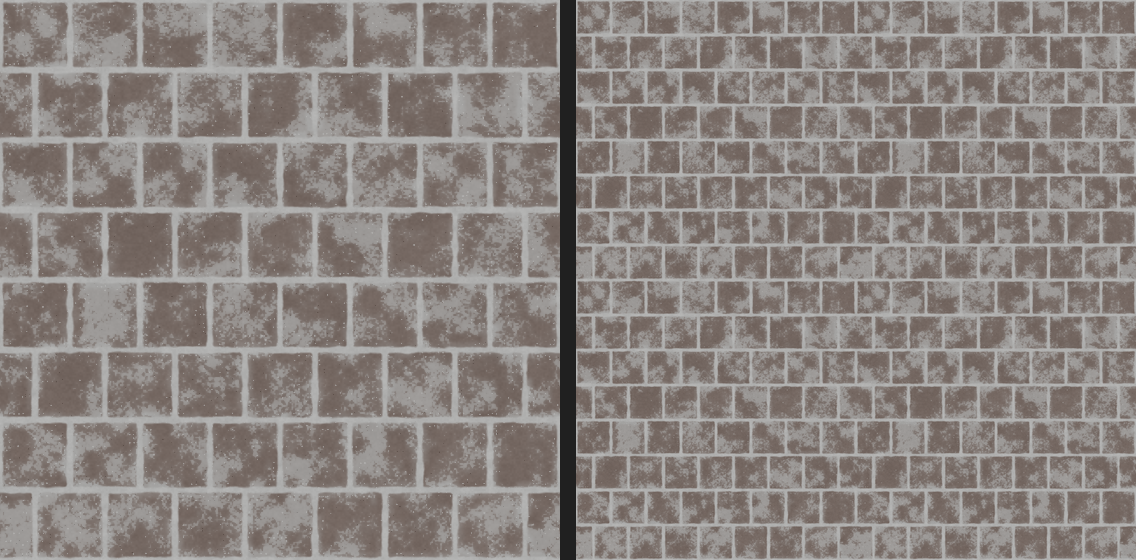
Left: one tile. Right: repeated 2 by 2.
Write a WebGL 1 fragment shader that draws this texture.

```glsl
precision highp float;

uniform vec2 u_resolution;

const float TILES = 8.0;           // tiles across and down
const float JOINT_HALF = 0.043;    // half joint width, in tiles
const float CORNER = 0.03;         // corner radius, in tiles
const float EDGE_SOFT = 0.02;      // blur of the tile rim
const float EDGE_WOBBLE = 0.05;    // raggedness of the tile rim
const float PATCH_CELLS = 24.0;    // worn patches across the canvas
const float GRAIN_CELLS = 160.0;   // crumbly grain across the canvas
const float SPECK_CELLS = 136.0;   // speck grid across the canvas
const float WEAR_VARIATION = 0.13; // difference of wear between tiles
const vec3 CLAY = vec3(0.452, 0.400, 0.376);
const vec3 WORN = vec3(0.645, 0.642, 0.637);
const vec3 GROUT = vec3(0.690, 0.690, 0.686);
const vec3 SPECK = vec3(0.720, 0.720, 0.715);

float hash(vec2 p) {
  return fract(sin(dot(p, vec2(127.1, 311.7))) * 43758.55);
}

// Value noise that wraps after the given number of cells
float noise(vec2 uv, float cells, float seed) {
  vec2 p = uv * cells;
  vec2 i = floor(p);
  vec2 f = fract(p);
  f = f * f * (3.0 - 2.0 * f);
  vec2 a = mod(i, cells) + seed;
  vec2 b = mod(i + 1.0, cells) + seed;
  return mix(mix(hash(a), hash(vec2(b.x, a.y)), f.x),
             mix(hash(vec2(a.x, b.y)), hash(b), f.x), f.y);
}

float fbm(vec2 uv, float cells, float seed) {
  float sum = 0.0;
  float weight = 0.533;
  for (int k = 0; k < 4; k++) {
    sum += weight * noise(uv, cells, seed + float(k) * 3.7);
    weight *= 0.5;
    cells *= 2.0;
  }
  return sum;
}

// Scattered round dots, one at most per grid cell
float specks(vec2 uv, float cells, float density, float seed) {
  vec2 p = uv * cells;
  vec2 cell = mod(floor(p), cells) + seed;
  vec2 center = 0.35 + 0.3 * vec2(hash(cell + 5.3), hash(cell + 9.1));
  float radius = mix(0.18, 0.34, hash(cell + 2.9));
  float dot01 = 1.0 - smoothstep(radius * 0.4, radius, length(fract(p) - center));
  return dot01 * step(1.0 - density, hash(cell));
}

float roundedBox(vec2 p, float halfSize, float radius) {
  vec2 q = abs(p) - halfSize + radius;
  return length(max(q, 0.0)) + min(max(q.x, q.y), 0.0) - radius;
}

void main() {
  vec2 uv = gl_FragCoord.xy / u_resolution;

  // Running bond: every other row shifts by half a tile
  vec2 grid = uv * TILES;
  grid.x += 0.5 * (1.0 - mod(floor(grid.y), 2.0));
  vec2 id = mod(floor(grid), TILES);
  vec2 local = fract(grid) - 0.5;
  float seed = 40.0 * hash(id + 1.7);
  float bias = (hash(id + 6.1) - 0.5) * WEAR_VARIATION;

  // Ragged outline
  float wobble = (fbm(uv, 48.0, 0.0) - 0.5) * EDGE_WOBBLE;
  float d = roundedBox(local, 0.5 - JOINT_HALF, CORNER) + wobble;
  float tile = 1.0 - smoothstep(-EDGE_SOFT, EDGE_SOFT, d);

  // Cloudy haze, crumbled patches and dust along the rim
  float patches = fbm(uv, PATCH_CELLS, seed) + bias;
  float grain = 0.5 * (noise(uv, GRAIN_CELLS, seed) + noise(uv, GRAIN_CELLS * 2.0, seed + 8.3));
  float haze = smoothstep(0.3, 0.75, patches);
  float crumbs = smoothstep(0.48, 0.66, patches + (grain - 0.5) * 0.55);
  float rim = smoothstep(-0.13, 0.0, d);
  float dust = rim * smoothstep(0.35, 0.7, noise(uv, 32.0, seed + 4.9));
  float wear = 0.42 * haze + 0.42 * crumbs + 0.28 * dust;

  // Fired clay with uneven tone and small pits
  float tone = (noise(uv, 16.0, seed + 2.2) - 0.5) * 0.03 + (grain - 0.5) * 0.05;
  vec3 clay = mix(CLAY + tone, WORN + tone * 0.6, clamp(wear, 0.0, 1.0));
  clay -= 0.08 * specks(uv, 184.0, 0.03, seed + 3.0);
  float density = 0.03 + 0.1 * crumbs + 0.26 * rim;
  clay = mix(clay, SPECK, 0.6 * specks(uv, SPECK_CELLS, density, seed));

  // Joints with fine sandy variation
  float sand = (fbm(uv, 64.0, 11.0) - 0.5) * 0.06 + (noise(uv, 320.0, 5.0) - 0.5) * 0.025;
  vec3 grout = GROUT + sand;

  gl_FragColor = vec4(mix(grout, clay, tile), 1.0);
}
```
